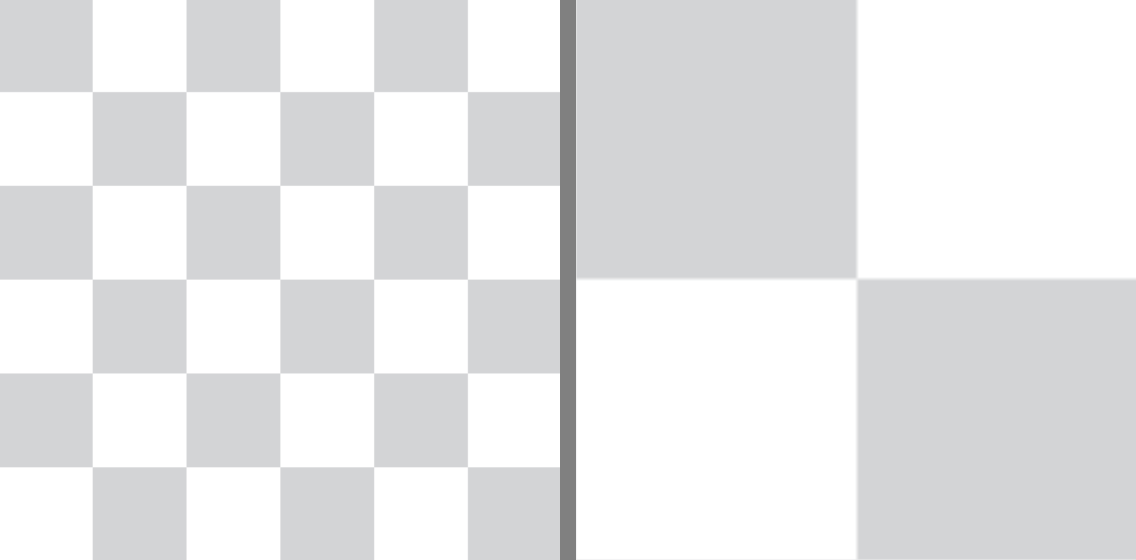
Left, the full canvas; right, a detail of the centre.
A three.js fragment shader for this pattern:

```glsl
varying vec2 vUv;

const vec3 WHITE = vec3(1.0);
const vec3 GREY = vec3(0.827, 0.831, 0.839);
const float CELL_SIZE = 0.1675;           // side of one square, about six across
const vec2 GRID_CENTRE = vec2(0.5006);    // corner shared by the middle squares
const float EDGE_SOFTNESS = 0.0012;       // half width of the blend at an edge

// Signed distance to the nearest grid line, in cells; the sign flips every cell
vec2 alternatingDistance(vec2 cell) {
  return 0.5 - abs(2.0 * fract(0.5 * cell + 0.25) - 1.0);
}

// 1 on even squares, 0 on odd squares, smooth between them
float checker(vec2 uv) {
  vec2 distanceToLine = alternatingDistance((uv - GRID_CENTRE) / CELL_SIZE) * CELL_SIZE;
  vec2 side = clamp(distanceToLine / EDGE_SOFTNESS, -1.0, 1.0);
  return 0.5 + 0.5 * side.x * side.y;
}

void main() {
  gl_FragColor = vec4(mix(GREY, WHITE, checker(vUv)), 1.0);
}
```
